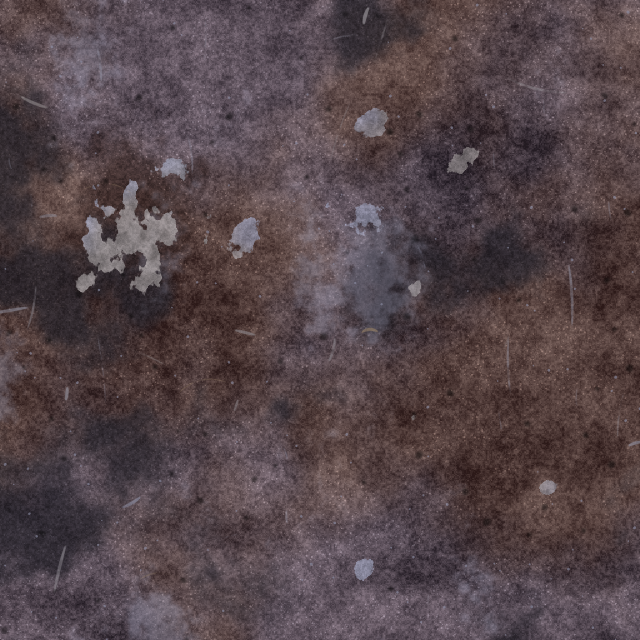
Reproduce this texture procedurally as a Shadertoy shader.

```glsl
// Worn, rusty brown-mauve metal with grain, dark stains, flaked paint and scratches.

#define WARM_DARK  vec3(0.245, 0.168, 0.160)
#define WARM_LIGHT vec3(0.455, 0.365, 0.345)
#define COOL_DARK  vec3(0.215, 0.180, 0.215)
#define COOL_LIGHT vec3(0.450, 0.395, 0.440)
#define STAIN      vec3(0.135, 0.125, 0.155)
#define PAINT      vec3(0.560, 0.535, 0.540)
#define HAZE       vec3(0.560, 0.570, 0.660)
#define STRAW      vec3(0.600, 0.510, 0.400)
#define GRAIN      0.95
#define SCRATCHES  44
#define FLAKES     9
#define BARE_SPOT  vec2(0.225, 0.655)

float hash(vec2 p) {
    vec3 q = fract(p.xyx * 0.1031);
    q += dot(q, q.yzx + 33.33);
    return fract((q.x + q.y) * q.z);
}

vec2 hash2(vec2 p) {
    return vec2(hash(p), hash(p + 71.7));
}

float noise(vec2 p) {
    vec2 i = floor(p), f = fract(p);
    f = f * f * (3.0 - 2.0 * f);
    return mix(mix(hash(i), hash(i + vec2(1, 0)), f.x),
               mix(hash(i + vec2(0, 1)), hash(i + vec2(1, 1)), f.x), f.y);
}

float fbm(vec2 p) {
    float sum = 0.0, amp = 0.52;
    for (int i = 0; i < 5; i++) {
        sum += amp * noise(p);
        p = mat2(1.6, 1.2, -1.2, 1.6) * p + 17.3;
        amp *= 0.5;
    }
    return sum;
}

// Cellular dots: one jittered speck in some of the cells
float specks(vec2 uv, float cells, float share, float radius, float px) {
    vec2 p = uv * cells, id = floor(p);
    float mask = 0.0, soft = px * cells;
    for (int y = -1; y <= 1; y++)
    for (int x = -1; x <= 1; x++) {
        vec2 cell = id + vec2(x, y);
        float pick = hash(cell + 5.1);
        if (pick > share) continue;
        vec2 d = p - cell - hash2(cell + 13.0);
        d.x += 0.4 * d.y * (hash(cell + 29.0) - 0.5);
        float r = radius * (0.4 + 0.6 * pick / share);
        mask = max(mask, smoothstep(r + 0.6 * soft, r - 0.6 * soft, length(d)));
    }
    return mask;
}

// Ragged paint remains that thin out away from a centre
float flake(vec2 uv, vec2 centre, float radius, float rag) {
    vec2 d = (uv - centre) / radius;
    d.x -= 0.35 * d.y;
    return smoothstep(0.0, 0.05, rag - 0.42 - 0.17 * dot(d, d));
}

// Tapered, slightly bent stroke
float stroke(vec2 uv, vec2 centre, float angle, float len, float bend, float width, float px) {
    vec2 d = uv - centre;
    float c = cos(angle), s = sin(angle);
    vec2 q = vec2(c * d.x + s * d.y, c * d.y - s * d.x);
    float along = q.x / len;
    float taper = max(1.0 - along * along, 0.0);
    float off = abs(q.y + bend * len * along * along);
    float w = width * (0.35 + 0.65 * taper);
    return smoothstep(w + px, w - 0.5 * px, off) * smoothstep(0.0, 0.4, taper);
}

void mainImage(out vec4 fragColor, in vec2 fragCoord) {
    float px = 1.0 / min(iResolution.x, iResolution.y);
    vec2 uv = fragCoord * px;

    // Layered noises shared by the parts
    float broad = fbm(uv * 4.0 + 3.0);
    float mottle = fbm(uv * 19.0 + 40.0);
    float wear = fbm(uv * 62.0 + 9.0);
    float smear = fbm(uv * vec2(3.0, 17.0) + 60.0);
    float rag = fbm(uv * vec2(34.0, 27.0) + 21.0);

    // Rust tone and hue, warmest in a band below the middle
    float band = exp(-pow((uv.y - 0.37) / 0.3, 2.0));
    float warm = smoothstep(0.25, 0.75, 0.30 + 0.36 * band + 1.5 * (fbm(uv * 3.3 + 80.0) - 0.5));
    float fine = 0.6 * noise(uv * 250.0) + 0.4 * hash(floor(uv * 512.0)) - 0.5;
    float tone = 0.47 + 1.3 * (broad - 0.5) + 1.0 * (mottle - 0.5)
               + 0.7 * (smear - 0.5) + 0.8 * (wear - 0.5) + GRAIN * fine;
    tone = clamp(tone, -0.35, 1.35);
    vec3 col = mix(mix(COOL_DARK, COOL_LIGHT, tone), mix(WARM_DARK, WARM_LIGHT, tone), warm);

    // Blue-black stains and a bare dark spot
    float stain = smoothstep(0.57, 0.76, fbm(uv * 5.0 + 130.0) + 0.25 * (mottle - 0.5));
    col = mix(col, STAIN * (1.0 + 0.6 * fine), 0.75 * stain);
    vec2 bare = (uv - BARE_SPOT - vec2(0.0, 0.02)) / vec2(0.10, 0.12);
    float bareMask = smoothstep(1.15, 0.65, length(bare) + 1.3 * (mottle - 0.5));
    col = mix(col, WARM_DARK * (0.85 + 0.6 * fine), 0.65 * bareMask);
    col *= 1.0 - 0.45 * specks(uv, 24.0, 0.12, 0.13, 4.0 * px);

    // Pale pinprick grains
    float dust = specks(uv, 135.0, 0.42, 0.20, px) * smoothstep(0.32, 0.62, mottle);
    col += 0.17 * dust * (1.0 - 0.6 * stain) * mix(vec3(0.95, 0.95, 1.0), vec3(1.0, 0.88, 0.8), warm);
    col = mix(col, HAZE, 0.6 * specks(uv, 42.0, 0.09, 0.10, px));

    // Bluish rubbed haze
    float haze = smoothstep(0.60, 0.80, fbm(uv * vec2(8.0, 5.0) + 210.0) + 0.3 * (wear - 0.5));
    col = mix(col, HAZE, 0.35 * haze);

    // Flaked paint: one large patch and scattered small ones
    float paint = flake(uv, BARE_SPOT - vec2(0.01, 0.01), 0.085, rag);
    for (int i = 0; i < FLAKES; i++) {
        vec2 seed = vec2(i, 7.0);
        float radius = mix(0.010, 0.034, pow(hash(seed + 3.0), 2.0));
        paint = max(paint, 0.85 * flake(uv, hash2(seed), radius, mix(rag, wear, 0.4) + 0.06));
    }
    vec3 paintCol = mix(PAINT, HAZE, smoothstep(0.45, 0.65, broad)) * (1.0 + 0.5 * (wear - 0.5) + 0.25 * fine);
    col = mix(col, paintCol, 0.88 * paint);

    // Scratches, mostly steep; a few are bent, straw-coloured arcs
    for (int i = 0; i < SCRATCHES; i++) {
        vec2 seed = vec2(i, 31.0);
        float kind = hash(seed + 2.0), vary = hash(seed + 8.0);
        bool arc = kind > 0.88;
        float angle = arc ? 0.6 * (vary - 0.5) : kind > 0.68 ? vary - 0.4 : 1.15 + 0.75 * vary;
        float len = mix(0.010, 0.055, pow(hash(seed + 4.0), 1.5));
        float bend = arc ? 0.35 : 0.25 * (hash(seed + 6.0) - 0.5);
        float bold = pow(hash(seed + 12.0), 3.0);
        float line = stroke(uv, hash2(seed + 50.0), angle, len, bend, mix(0.0007, 0.0026, bold), px);
        line *= mix(smoothstep(0.38, 0.58, wear), 1.0, bold) * mix(0.28, 0.75, bold);
        col = mix(col, arc ? STRAW : mix(PAINT, HAZE, vary), line);
    }

    fragColor = vec4(clamp(col, 0.0, 1.0), 1.0);
}
```
